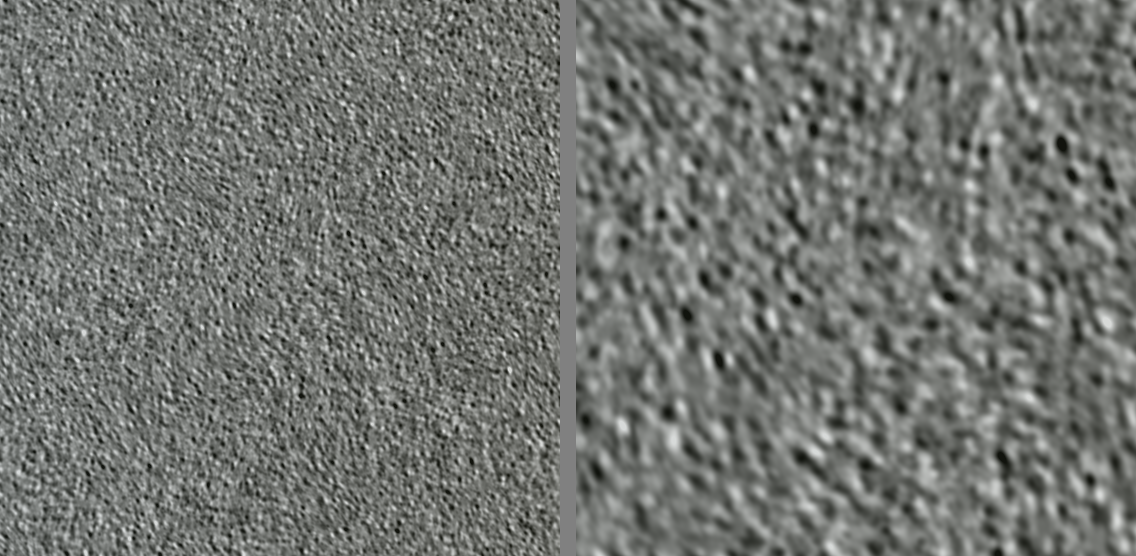
Left: the whole. Right: its middle third, enlarged.
Give the GLSL for this texture, as a Shadertoy shader.

```glsl
const vec3 DARK_STONE = vec3(0.25, 0.26, 0.24);
const vec3 LIGHT_STONE = vec3(0.66, 0.67, 0.66);
const vec3 COOL_SHIFT = vec3(-0.008, 0.0, 0.010);
const float GRAIN_CELLS = 128.0;   // grains across the canvas height
const float GRAIN_ANGLE = 0.50;    // lean of the grains from vertical
const float GRAIN_STRETCH = 1.30;  // length over width
const float RELIEF_STEP = 0.80;    // shadow offset in cells
const float RELIEF_DEPTH = 0.60;
const float FINE_SCALE = 1.65;
const float FINE_AMOUNT = 0.40;
const float CLUMP_SCALE = 0.36;
const float CLUMP_AMOUNT = 0.22;
const float MID_TONE = 0.475;
const float CONTRAST = 0.66;
const float LIGHT_FALLOFF = 0.10;

vec3 hash32(vec2 p) {
    vec3 q = fract(vec3(p.xyx) * vec3(0.1031, 0.1030, 0.0973));
    q += dot(q, q.yxz + 33.33);
    return fract((q.xxy + q.yzz) * q.zyx);
}

// Cellular noise: one soft bump or pit at a random spot in each cell
float bumps(vec2 p) {
    vec2 cell = floor(p);
    float height = 0.0;
    for (int y = -1; y <= 1; y++) {
        for (int x = -1; x <= 1; x++) {
            vec2 id = cell + vec2(x, y);
            vec3 rnd = hash32(id + 400.0);
            vec2 d = p - id - rnd.xy;
            float k = max(1.0 - dot(d, d), 0.0);
            height += (2.0 * rnd.z - 1.0) * k * k * k;
        }
    }
    return height;
}

// Layered sines bend the grain direction gently
vec2 bend(vec2 p) {
    return p + 0.006 * vec2(sin(p.y * 17.0 + 2.0 * sin(p.x * 7.0)),
                            sin(p.x * 19.0 + 2.0 * sin(p.y * 9.0)));
}

// Side-lit relief with fine grit and broad clumps
float grain(vec2 p) {
    float c = cos(GRAIN_ANGLE), s = sin(GRAIN_ANGLE);
    vec2 across = vec2(c, s), along = vec2(-s, c);
    vec2 q = vec2(dot(p, across), dot(p, along) / GRAIN_STRETCH) * GRAIN_CELLS;
    float relief = bumps(q) - RELIEF_DEPTH * bumps(q + vec2(RELIEF_STEP, 0.0));
    float grit = bumps(q * FINE_SCALE + 71.3);
    float clumps = bumps(q * CLUMP_SCALE + 37.7);
    return relief + FINE_AMOUNT * grit + CLUMP_AMOUNT * clumps;
}

void mainImage(out vec4 fragColor, in vec2 fragCoord) {
    vec2 p = fragCoord / iResolution.y;
    vec2 uv = fragCoord / iResolution.xy;

    // Broad light fades towards the right and lower edge
    float light = 0.8 * (0.5 - uv.x) + 0.3 * (uv.y - 0.5);
    light += 0.12 * sin(uv.x * 7.0 + uv.y * 4.0) * sin(uv.y * 6.0 + 1.0);

    float tone = MID_TONE + CONTRAST * grain(bend(p)) + LIGHT_FALLOFF * light;
    vec3 color = mix(DARK_STONE, LIGHT_STONE, clamp(tone, -0.45, 1.45));
    color += COOL_SHIFT * (0.5 - uv.x);
    fragColor = vec4(color, 1.0);
}
```
